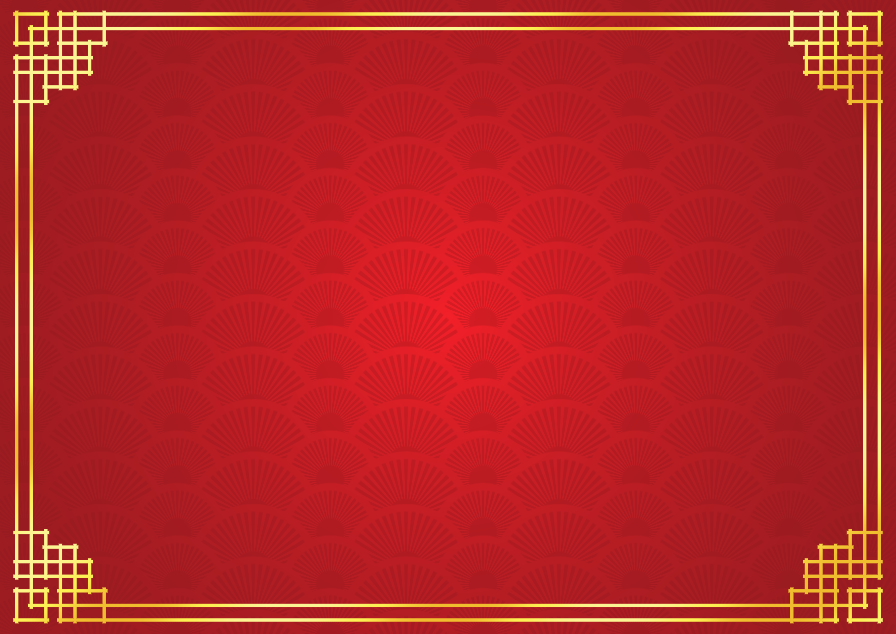
This background is drawn by a Shadertoy shader. Its source:

```glsl
// Red festive card: a radial glow under faint overlapping fans, framed by
// double gold lines that weave into a stepped lattice at every corner.
// Fans are painted row by row; one corner is drawn and mirrored to all four.

#define SPAN 768.0               // design units across the canvas
#define GLOW_RADIUS 400.0
#define FAN_PITCH vec2(131.0, 45.0)
#define FAN_LARGE vec2(348.0, 207.0)  // top of one large fan
#define FAN_SMALL vec2(414.0, 234.0)  // top of one small fan
#define RIB_COUNT 48.0
#define FAN_CONTRAST 0.065
#define FRAME_INSET vec2(14.3, 12.0)
#define GRID 12.5                // lattice step
#define LINE_HALF 1.45

const vec3 RED_BRIGHT = vec3(0.905, 0.118, 0.150);
const vec3 RED_DEEP   = vec3(0.605, 0.108, 0.128);
const vec3 GOLD_DEEP  = vec3(0.940, 0.740, 0.180);
const vec3 GOLD_WARM  = vec3(0.990, 0.940, 0.320);
const vec3 GOLD_PALE  = vec3(0.990, 0.960, 0.580);

// Paints one fan over the tone: bright rim, dark wedges, dark hub.
float paintFan(float tone, vec2 p, vec2 top, float radius, float px) {
    vec2 d = p - top - vec2(0.0, radius);
    d.x -= FAN_PITCH.x * round(d.x / FAN_PITCH.x);
    float r = length(d);
    float angle = atan(d.x, -d.y);
    float wedge = smoothstep(-0.55, 0.55, cos(angle * RIB_COUNT) + 0.1);
    float hub = 1.0 - smoothstep(-1.0, 1.0, r - radius * 0.29);
    float inside = 1.0 - smoothstep(-1.0, 1.0, r - radius + 6.5);
    float fan = mix(0.8, -1.0, inside * max(wedge, hub));
    float cover = 1.0 - smoothstep(-px, px, r - radius);
    return mix(tone, fan, cover);
}

// Overlapping rows, lower fans in front of higher ones.
float fanPattern(vec2 p, float px) {
    float row = floor((p.y - FAN_LARGE.y) / FAN_PITCH.y);
    float tone = 0.0;
    for (int i = 2; i >= 0; i--) {
        vec2 shift = vec2(0.0, (row - float(i)) * FAN_PITCH.y);
        tone = paintFan(tone, p, FAN_LARGE + shift, 57.0, px);
        tone = paintFan(tone, p, FAN_SMALL + shift, 42.0, px);
    }
    return tone;
}

// Distance to a horizontal stroke in lattice units, with square ends.
float stroke(vec2 g, float level, float from, float to) {
    float along = max(from - g.x, g.x - to);
    return max(abs(g.y - level), along);
}

// Horizontal strokes of the lattice; the vertical ones are their transpose.
float latticeRows(vec2 g) {
    const float FAR = 1000.0;
    float start[7] = float[7](3.0, 1.0, 3.0, 0.0, 0.0, 2.0, 0.0);
    float end[7] = float[7](FAR, FAR, 6.0, 5.0, 5.0, 4.0, 2.0);
    float halfLine = LINE_HALF / GRID;
    float d = FAR;
    for (int i = 0; i < 7; i++) {
        d = min(d, stroke(g, float(i), start[i] - halfLine, end[i] + halfLine));
    }
    // Top and bottom of the small corner square.
    d = min(d, stroke(g, 0.0, -halfLine, 2.0 + halfLine));
    return min(d, stroke(g, 2.0, -halfLine, 2.0 + halfLine));
}

vec3 goldColor(vec2 p) {
    float sheen = 0.5 + 0.5 * sin(p.x * 0.022 + p.y * 0.031 - 1.2);
    vec3 gold = mix(GOLD_DEEP, GOLD_WARM, smoothstep(0.0, 0.5, sheen));
    return mix(gold, GOLD_PALE, smoothstep(0.45, 1.0, sheen));
}

void mainImage(out vec4 fragColor, in vec2 fragCoord) {
    float px = SPAN / iResolution.x;
    vec2 p = vec2(fragCoord.x, iResolution.y - fragCoord.y) * px;
    vec2 middle = 0.5 * iResolution.xy * px;

    // Radial red ground
    float fade = min(length(p - middle) / GLOW_RADIUS, 1.0);
    vec3 color = mix(RED_BRIGHT, RED_DEEP, fade * (1.45 - 0.45 * fade));

    // Fans, fainter towards the border
    float contrast = FAN_CONTRAST * mix(1.0, 0.3, fade);
    color *= 1.0 + contrast * fanPattern(p, px);

    // Gold frame, folded into one corner
    vec2 corner = middle - abs(p - middle);
    vec2 g = (corner - FRAME_INSET) / GRID;
    float d = min(latticeRows(g), latticeRows(g.yx)) * GRID - LINE_HALF;
    float line = 1.0 - smoothstep(-0.5 * px, 0.5 * px, d);
    color = mix(color, goldColor(p), line);

    fragColor = vec4(color, 1.0);
}
```
